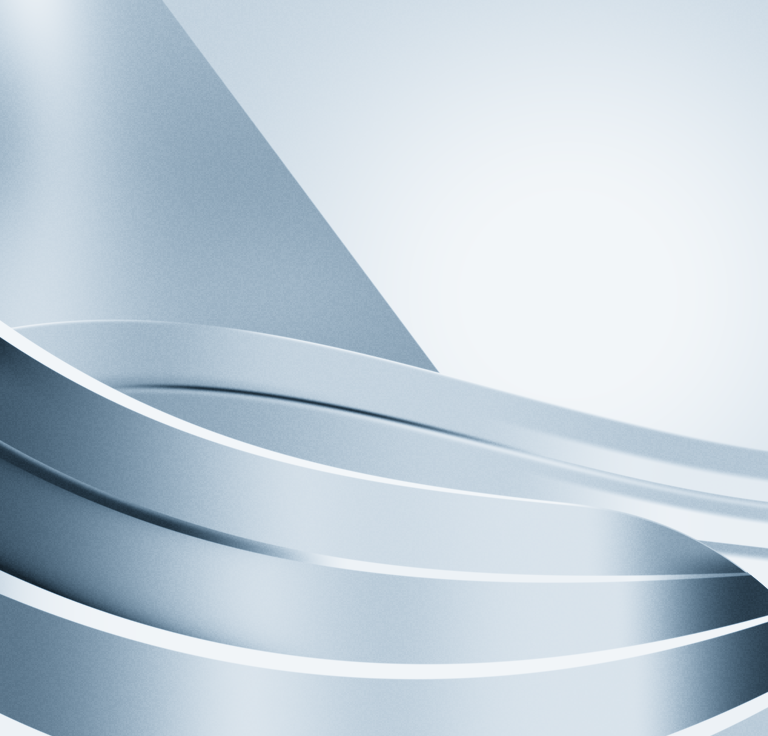
Give the GLSL for this background, as a Shadertoy shader.

```glsl
float hash(vec2 cell) {
    vec3 q = fract(vec3(cell.xyx) * 0.1031);
    q += dot(q, q.yzx + 33.33);
    return fract((q.x + q.y) * q.z);
}

// Cubic passing through four heights at x = 0, 1/3, 2/3 and 1
float arc(float x, vec4 h) {
    float t = 3.0 * x, a = t - 1.0, b = t - 2.0, c = t - 3.0;
    return dot(h, vec4(-a * b * c / 6.0, t * b * c / 2.0, -t * a * c / 2.0, t * a * b / 6.0));
}

float bell(float d, float width) {
    return exp(-d * d / (width * width));
}

// Antialiased coverage below an edge
float below(float edge, float y) {
    float w = 1.0 / iResolution.y;
    return smoothstep(-w, w, edge - y);
}

// Steel ramp: bluest in the mid tones
vec3 steel(float tone) {
    return tone + vec3(-0.42, 0.0, 0.33) * tone * (1.0 - tone);
}

// Brushed reflection around a front wall
float wall(float x, float peak, float dip, float fadeStart, float fadeEnd) {
    float tone = mix(0.34, 0.89, smoothstep(-0.05, peak, x));
    tone -= dip * bell(x - 0.5, 0.11);
    return mix(tone, 0.24, smoothstep(fadeStart, fadeEnd, x));
}

float backdrop(vec2 p) {
    return 0.965 - 0.14 * smoothstep(0.1, 0.65, length(p - vec2(0.74, 0.6)));
}

float cone(vec2 p) {
    float tone = 0.65 + 0.22 * bell(p.x - 0.04, 0.09 + 0.16 * (1.0 - p.y));
    tone -= 0.13 * bell(length((p - vec2(0.0, 0.82)) / vec2(0.06, 0.14)), 1.0);
    tone += 0.08 * smoothstep(0.75, 1.05, p.y);
    tone += 0.06 * bell(length((p - vec2(0.36, 0.6)) / vec2(0.14, 0.1)), 1.0);
    return tone;
}

void mainImage(out vec4 fragColor, in vec2 fragCoord) {
    vec2 p = fragCoord / iResolution.xy;
    float x = p.x, y = p.y;

    // Backdrop and slanted cone
    float coneEdge = 0.211 + 0.7126 * (1.0 - y);
    float tone = mix(backdrop(p), cone(p), below(coneEdge * 0.8, x * 0.8));

    // Edges of the rear rings
    float rearTop = arc(x, vec4(0.552, 0.549, 0.467, 0.389));
    float rearMid = arc(x, vec4(0.452, 0.465, 0.391, 0.318));
    float rearLow = 0.375 - 0.12 * x;

    // Upper rear ring
    float across = (rearTop - y) / (rearTop - rearMid);
    float ring = 0.83 - 0.11 * bell(x - 0.2, 0.1) - 0.05 * smoothstep(0.6, 0.9, x);
    ring += 0.14 * smoothstep(0.5, 0.65, across) * smoothstep(0.6, 0.85, x);
    ring -= 0.1 * smoothstep(0.75, 1.0, across) * smoothstep(0.5, 0.25, x);
    ring += 0.13 * bell(y - rearTop, 0.003) * (1.0 - bell(x - 0.27, 0.06));
    tone = mix(tone, ring, below(rearTop, y));

    // Middle rear ring and its dark seam
    float depth = rearMid - y;
    ring = mix(0.62, 0.83, smoothstep(0.12, 0.6, x)) - 0.05 * smoothstep(0.7, 0.95, x);
    ring += 0.16 * smoothstep(0.022, 0.032, depth) * smoothstep(0.65, 0.9, x);
    ring += 0.08 * bell(depth - 0.006, 0.004);
    tone = mix(tone, ring, below(rearMid, y));
    float seam = smoothstep(0.13, 0.27, x) * smoothstep(0.72, 0.45, x);
    tone = mix(tone, 0.13, 0.9 * seam * bell(depth, 0.003));

    // Lower rear ring
    ring = mix(0.72, 0.95, smoothstep(0.008, 0.02, rearLow - y));
    tone = mix(tone, ring, below(rearLow, y));

    // Edges of the front walls; the first drops away at the right
    float drop = 0.088 * pow(max(x - 0.73, 0.0) / 0.27, 2.4);
    float rimA = arc(x, vec4(0.565, 0.394, 0.325, 0.287)) - drop;
    float wallA = arc(x, vec4(0.542, 0.382, 0.321, 0.285)) - drop;
    float rimB = min(rimA, arc(x, vec4(0.402, 0.265, 0.220, 0.223)));
    float wallB = min(rimB, arc(x, vec4(0.378, 0.249, 0.209, 0.220)));
    float rimC = arc(x, vec4(0.2255, 0.117, 0.102, 0.164));
    float wallC = arc(x, vec4(0.193, 0.094, 0.083, 0.155));
    float rimD = arc(x, vec4(0.031, -0.073, -0.060, 0.060));
    float wallD = arc(x, vec4(-0.005, -0.098, -0.087, 0.039));
    float leftSide = smoothstep(0.45, 0.1, x);

    // Top wall
    tone = mix(tone, 0.965 - 0.15 * smoothstep(0.72, 0.85, x), below(rimA, y));
    float face = wall(x, 0.42, 0.03, 0.76, 1.0);
    face -= 0.15 * exp(-x / 0.05) * smoothstep(0.07, 0.0, wallA - y);
    face += 0.28 * smoothstep(0.84, 0.96, x) * smoothstep(0.0, 0.04, y - rimB);
    tone = mix(tone, face, below(wallA, y));

    // Second wall under a ledge that turns from shadow to light
    float ledge = mix(0.2, 0.95, smoothstep(0.2, 0.46, x));
    ledge += 0.4 * leftSide * bell(y - rimB, 0.006);
    ledge = mix(ledge, 0.55, smoothstep(0.82, 0.97, x));
    tone = mix(tone, ledge, below(rimB, y));
    face = wall(x, 0.36, 0.09, 0.8, 0.98);
    face -= leftSide * 0.12 * exp(-max(wallB - y, 0.0) / 0.012);
    face -= leftSide * 0.34 * exp(-max(y - rimC, 0.0) / 0.016);
    tone = mix(tone, max(face, 0.14), below(wallB, y));

    // Third wall with a broad white rim
    tone = mix(tone, 0.96 - 0.1 * exp(-x / 0.04), below(rimC, y));
    face = wall(x, 0.34, 0.08, 0.82, 1.02) + 0.1 * exp(-x / 0.15);
    tone = mix(tone, face, below(wallC, y));

    // Lowest rim
    tone = mix(tone, 0.95, below(rimD, y));
    tone = mix(tone, 0.8, below(wallD, y));

    // Fine metallic grain
    float grain = hash(floor(p * 500.0)) - 0.5;
    tone += 0.03 * grain * smoothstep(0.95, 0.7, tone);
    fragColor = vec4(steel(clamp(tone, 0.0, 1.0)), 1.0);
}
```
